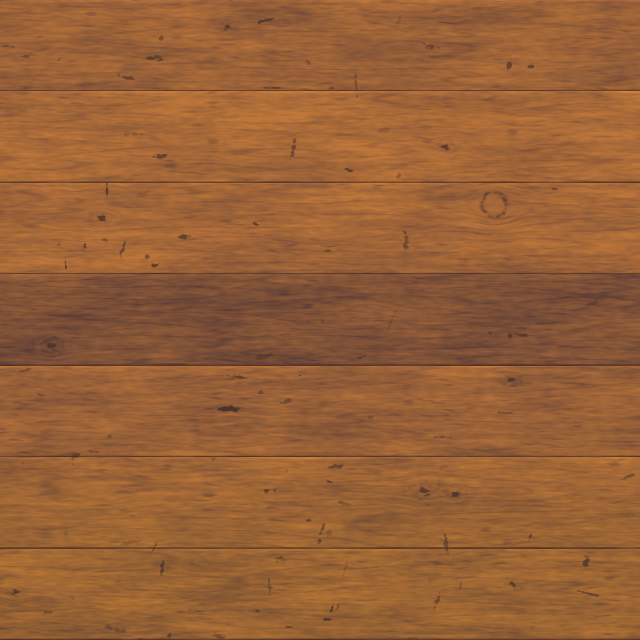
Reproduce this texture procedurally as a Shadertoy shader.

```glsl
const float PLANKS = 7.0;
const float SEAM_WIDTH = 0.0017;
const float GRAIN_STRENGTH = 0.25;
const float FIBRE_STRENGTH = 0.24;
const float STREAK_STRENGTH = 0.24;
const float CLOUD_STRENGTH = 0.28;
const float PORE_STRENGTH = 0.34;
const float HAIRLINE_STRENGTH = 0.20;
const int MARKS = 110;
const int KNOTS = 9;
const vec2 RING_CENTER = vec2(0.772, 0.680);
const float RING_RADIUS = 0.019;
const vec2 SLOT_CENTER = vec2(0.357, 0.361);
const vec2 SLOT_SIZE = vec2(0.019, 0.005);
const vec3 DARK_WOOD = vec3(0.425, 0.275, 0.215);
const vec3 LIGHT_WOOD = vec3(0.705, 0.440, 0.222);
const vec3 STAIN = vec3(0.25, 0.175, 0.16);
const vec3 SEAM_COLOR = vec3(0.29, 0.18, 0.13);
const vec3 AGED_TINT = vec3(0.99, 1.02, 0.92);
// Lightness of each plank, bottom to top
const float PLANK_TONE[7] = float[7](0.68, 0.72, 0.66, 0.27, 0.80, 0.86, 0.67);

vec2 hash2(vec2 p) {
    vec3 q = fract(p.xyx * vec3(0.1031, 0.1030, 0.0973));
    q += dot(q, q.yzx + 33.33);
    return fract((q.xx + q.yz) * q.zy);
}

float cornerSlope(vec2 cell, vec2 offset) {
    float angle = 6.2832 * hash2(cell).x;
    return dot(vec2(cos(angle), sin(angle)), offset);
}

float gradientNoise(vec2 p) {
    vec2 i = floor(p), f = fract(p);
    vec2 u = f * f * f * (f * (f * 6.0 - 15.0) + 10.0);
    vec2 e = vec2(1.0, 0.0);
    return mix(mix(cornerSlope(i, f), cornerSlope(i + e, f - e), u.x),
               mix(cornerSlope(i + e.yx, f - e.yx), cornerSlope(i + 1.0, f - 1.0), u.x), u.y);
}

float fbm(vec2 p) {
    float sum = 0.0, gain = 1.0;
    for (int i = 0; i < 3; i++) {
        sum += gain * gradientNoise(p);
        p = p * 2.03 + 17.3;
        gain *= 0.6;
    }
    return sum;
}

// Ellipse with a ragged outline
float blot(vec2 q, vec2 size, float ragged) {
    return 1.0 - smoothstep(0.45, 1.15, length(q / size) + ragged);
}

// Dents and flecks: mostly along the grain, some across it
float wearMarks(vec2 p, float ragged) {
    float wear = 0.0;
    for (int i = 0; i < MARKS; i++) {
        vec2 place = hash2(vec2(float(i), 3.7));
        vec2 shape = hash2(vec2(float(i), 41.2));
        vec2 kind = hash2(vec2(float(i), 87.9));
        float angle = (shape.x - 0.5) * 0.6 + (kind.x > 0.6 ? 1.4 : 0.0);
        vec2 q = p - vec2(place.x, pow(place.y, 1.3));
        q = vec2(cos(angle) * q.x + sin(angle) * q.y, cos(angle) * q.y - sin(angle) * q.x);
        vec2 size = vec2(mix(0.004, 0.018, shape.y * shape.y), mix(0.0016, 0.0045, kind.y));
        wear = max(wear, blot(q, size, ragged) * mix(0.15, 0.7, fract(shape.x * 7.0)));
    }
    return wear;
}

void mainImage(out vec4 fragColor, in vec2 fragCoord) {
    vec2 p = fragCoord / iResolution.xy;
    float pixel = 1.0 / iResolution.y;
    float row = min(floor(p.y * PLANKS), PLANKS - 1.0);
    float above = p.y - row / PLANKS;
    float ragged = 1.3 * gradientNoise(p * vec2(110.0, 190.0));

    // Small knots; the grain bends around them
    vec2 g = p;
    float core = 0.0, halo = 0.0;
    for (int i = 0; i < KNOTS; i++) {
        vec2 h = hash2(vec2(float(i), 61.4));
        vec2 q = p - vec2(h.x, (mod(float(i), PLANKS) + 0.15 + 0.7 * h.y) / PLANKS);
        float radius = mix(0.004, 0.008, fract(h.x * 9.0));
        g.y -= 0.6 * q.y * exp(-dot(q, q) / (radius * radius * 9.0));
        core = max(core, blot(q, radius * vec2(1.2, 0.8), ragged));
        halo = max(halo, blot(q, radius * vec2(4.0, 1.8), ragged));
    }
    vec2 ringOffset = p - RING_CENTER;
    g.y -= 0.7 * ringOffset.y * exp(-dot(ringOffset, ringOffset) / 0.0012);

    // Grain, stretched along each plank
    vec2 seed = vec2(row * 13.7, row * 31.1);
    g.y += 0.004 * gradientNoise(p * vec2(5.0, 14.0) + seed);
    float grain = fbm(g * vec2(13.0, 120.0) + seed);
    float fibre = gradientNoise(g * vec2(55.0, 245.0) + seed + 23.0);
    float streak = fbm(g * vec2(4.0, 38.0) + seed + 50.0);
    float cloud = fbm(p * vec2(4.5, 12.0) + seed + 90.0);
    float patches = smoothstep(-0.2, 0.4, gradientNoise(p * vec2(9.0, 20.0) + seed + 7.0));
    float pores = smoothstep(0.2, 0.45, gradientNoise(g * vec2(30.0, 200.0) + seed)) * patches;
    float contour = abs(gradientNoise(g * vec2(4.0, 52.0) + seed + 70.0));
    float hairline = (1.0 - smoothstep(0.015, 0.08, contour)) * (1.0 - 0.7 * patches);

    float tone = PLANK_TONE[int(row)] + GRAIN_STRENGTH * grain + FIBRE_STRENGTH * fibre;
    tone += STREAK_STRENGTH * streak + CLOUD_STRENGTH * cloud;
    tone -= PORE_STRENGTH * pores + HAIRLINE_STRENGTH * hairline;
    tone -= 0.2 * halo + 0.1 * exp(-above / 0.012);
    vec3 color = mix(DARK_WOOD, LIGHT_WOOD, clamp(tone, -0.25, 1.15));
    color *= mix(AGED_TINT, vec3(1.0), smoothstep(0.1, 0.4, p.y));
    // Ring knot, slot and scattered wear
    float radius = length(ringOffset * vec2(1.0, 0.95)) + 0.004 * gradientNoise(p * 65.0);
    float ring = exp(-pow((radius - RING_RADIUS) / 0.003, 2.0)) * (0.36 + 0.5 * ragged);
    float slot = blot(p - SLOT_CENTER, SLOT_SIZE, 0.6 * ragged);
    float stain = max(max(0.7 * core, ring), max(0.85 * slot, wearMarks(p, ragged)));
    color = mix(color, STAIN, clamp(stain, 0.0, 1.0));
    // Seam at the foot of each plank, worn highlight at its head
    float seam = 1.0 - smoothstep(SEAM_WIDTH - 0.5 * pixel, SEAM_WIDTH + pixel, above);
    color *= 1.0 + 0.08 * (1.0 - smoothstep(0.001, 0.005, 1.0 / PLANKS - above));
    color = mix(color, SEAM_COLOR, seam * (0.7 + 0.4 * gradientNoise(vec2(p.x * 18.0, row + 0.5))));
    fragColor = vec4(color, 1.0);
}
```
